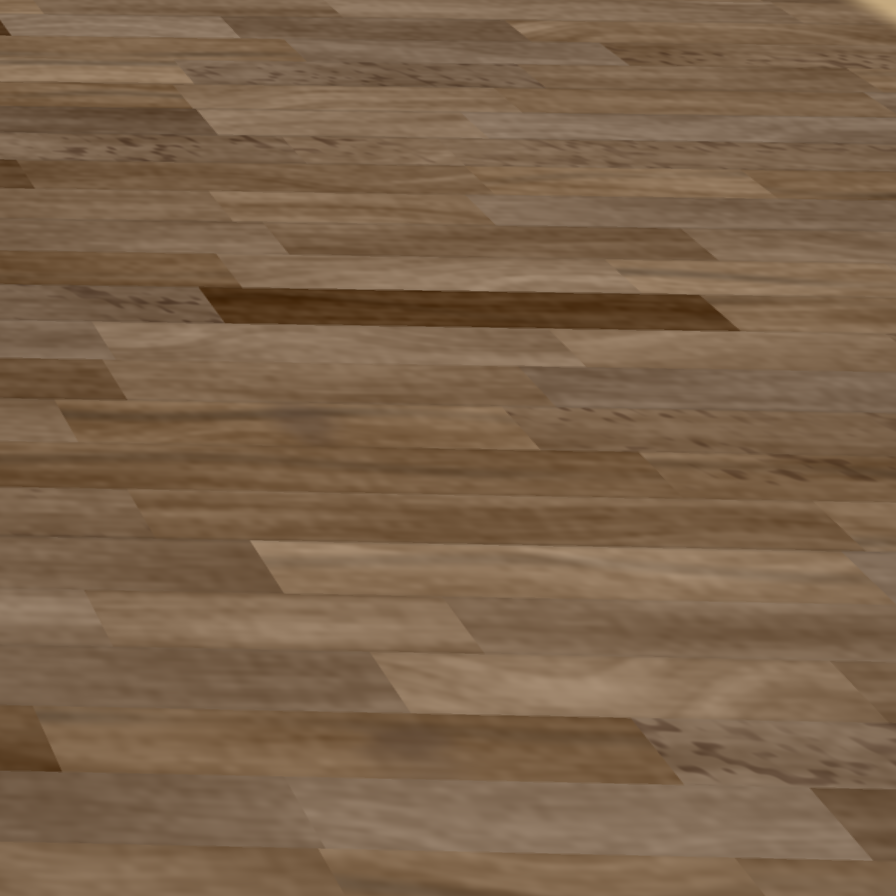
Reproduce this texture procedurally as a Shadertoy shader.

```glsl
// Worn butcher-block wood: staggered brown staves receding in perspective.

#define HORIZON 2.04        // height of the vanishing line
#define VANISH_X -0.78      // where the end joints converge
#define ROW_SCALE 47.5      // stave rows per unit of inverse depth
#define TILT 0.011          // slope of the rows
#define STAVE_LENGTH 0.33   // mean stave length on the floor plane
#define SOFTNESS 0.0024     // edge blur, in canvas units
#define CONTRAST 0.66       // tone difference between staves
#define GRAIN 0.34          // strength of the growth rings
#define DARK_WOOD vec3(0.335, 0.235, 0.140)
#define LIGHT_WOOD vec3(0.570, 0.477, 0.385)
#define FLECK_TINT vec3(0.74, 0.68, 0.64)
#define GLARE vec3(0.83, 0.72, 0.54)

float hash(vec2 p) {
    vec3 q = fract(p.xyx * 0.1031);
    q += dot(q, q.yzx + 33.33);
    return fract((q.x + q.y) * q.z);
}

float noise(vec2 p) {
    vec2 i = floor(p), f = fract(p);
    f = f * f * (3.0 - 2.0 * f);
    return mix(mix(hash(i), hash(i + vec2(1, 0)), f.x),
               mix(hash(i + vec2(0, 1)), hash(i + vec2(1, 1)), f.x), f.y);
}

// Canvas point to floor plane: x runs along the staves, y counts rows
vec2 project(vec2 uv) {
    float depth = HORIZON - uv.y;
    return vec2((uv.x - VANISH_X) / depth,
                ROW_SCALE / (depth * (1.0 - TILT * uv.x)));
}

// Row and stave number, with jittered end joints
vec2 staveId(vec2 p) {
    float row = floor(p.y);
    float along = p.x / STAVE_LENGTH + 7.0 * hash(vec2(row, 3.7));
    float cell = floor(along);
    float joint = 0.6 * hash(vec2(cell, row + 50.0));
    return vec2(cell - step(fract(along), joint), row);
}

vec3 wood(vec2 p) {
    vec2 id = staveId(p);
    float pick = hash(id + 11.3), shade = hash(id + 27.1);
    float hue = hash(id + 43.9), figure = hash(id + 71.7);
    vec2 q = vec2(p.x, fract(p.y)) + vec2(41.0 * pick, 23.0 * hue);

    // Base tone: mostly middling, with an occasional dark stave
    float tone = 0.66 + CONTRAST * (0.5 * (shade + figure) - 0.5);
    tone -= 0.75 * step(0.94, shade);
    tone += 0.42 * (noise(q * vec2(6.0, 1.6)) - 0.5);

    // Growth rings, bent into arches on strongly figured staves
    float bend = mix(0.3, 1.7, figure * figure);
    float ring = q.y + bend * noise(q * vec2(7.0, 0.8) + 5.0);
    float rings = noise(vec2(q.x * 3.0, ring * 5.0)) - 0.5;
    rings += 0.5 * (noise(vec2(q.x * 8.0, ring * 11.0)) - 0.5);
    tone += GRAIN * rings * mix(0.6, 1.3, hue);

    // Fine pores
    tone += 0.20 * (noise(q * vec2(120.0, 8.0)) - 0.5);
    tone += 0.13 * (noise(q * vec2(35.0, 14.0)) - 0.5);

    vec3 color = mix(DARK_WOOD, LIGHT_WOOD, tone);
    color += (hue - 0.5) * vec3(0.020, -0.004, -0.036);

    // Small slanted flecks, in patches on a few staves
    float fleck = noise(vec2(q.x * 120.0 + q.y * 4.0, q.y * 8.0));
    float patchy = smoothstep(0.25, 0.75, noise(q * vec2(9.0, 2.0) + 3.0));
    fleck = smoothstep(0.55, 0.92, fleck) * patchy * smoothstep(0.82, 0.92, pick);
    color *= mix(vec3(1.0), FLECK_TINT, fleck);

    // Rare dark mineral streak, fading along its length
    float streak = fract(p.y) - 0.5 - 0.8 * (noise(q * vec2(5.0, 0.0)) - 0.5);
    float fade = noise(vec2(q.x * 9.0, 2.0)) * step(0.86, hue);
    color *= 1.0 - 0.24 * fade * smoothstep(0.2, 0.0, abs(streak));

    // Very rare greyish knot
    float center = (id.x + 0.8 - 7.0 * hash(vec2(id.y, 3.7))) * STAVE_LENGTH;
    float knot = length(vec2((p.x - center) * 26.0, (fract(p.y) - 0.5) * 1.6));
    knot = smoothstep(1.0, 0.1, knot + 0.6 * (noise(q * vec2(40.0, 5.0)) - 0.5));
    color = mix(color, vec3(0.36, 0.28, 0.22), 0.5 * knot * step(0.97, hue));

    // Faint glue line between rows
    float edge = min(fract(p.y), 1.0 - fract(p.y));
    color *= 1.0 - 0.10 * hash(vec2(floor(p.y + 0.5), 9.1)) * smoothstep(0.07, 0.0, edge);
    return color;
}

void mainImage(out vec4 fragColor, in vec2 fragCoord) {
    vec2 uv = fragCoord / iResolution.xy;

    // Average a 3 by 3 neighbourhood to smooth joints and grain
    float spread = max(SOFTNESS, 1.0 / iResolution.y) / 3.0;
    vec3 color = vec3(0.0);
    for (int i = 0; i < 9; i++) {
        vec2 offset = vec2(i % 3, i / 3) - 1.0;
        color += wood(project(uv + offset * spread)) / 9.0;
    }

    // Soft room light and a sliver of glare in the far corner
    vec2 fromCenter = uv - vec2(0.45, 0.5);
    color *= 1.02 - 0.13 * dot(fromCenter, fromCenter);
    float beam = uv.y - 1.0 + 0.53 * (uv.x - 0.925);
    color = mix(color, GLARE, 0.85 * smoothstep(0.0, 0.03, beam));
    fragColor = vec4(color, 1.0);
}
```
